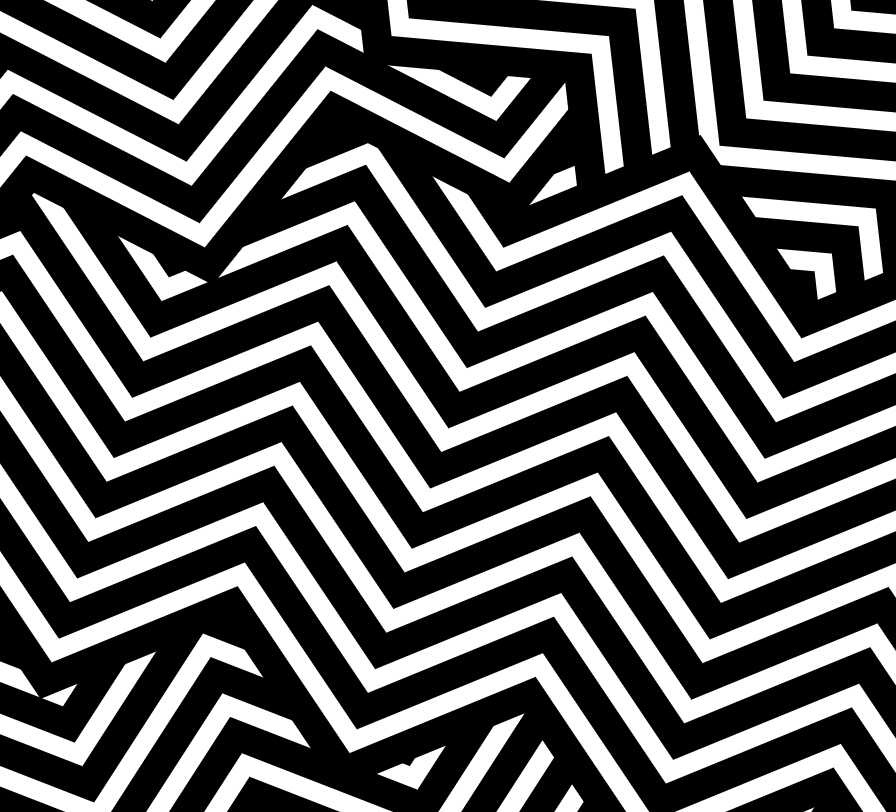
A Shadertoy shader for this pattern:

```glsl
// Draws overlapping fields of black and white zigzag stripes turned at different angles.

const float WAVE = 0.3835;   // length of one zigzag, in canvas heights
const float RISE = 0.1565;   // height from valley to peak
const float STEP = 0.0775;   // spacing of the stripes
const float WHITE = 0.393;   // white share of one step
const float GAP = 0.2;       // black margin kept inside a field's border

// Stripe count below the zigzag whose peak sits at apex
float zigzagLevel(vec2 p, vec2 apex, float degrees) {
    float a = radians(degrees);
    vec2 along = vec2(cos(a), sin(a));
    vec2 down = vec2(along.y, -along.x);
    vec2 q = p - apex;
    float wave = 2.0 * abs(fract(dot(q, along) / WAVE + 0.5) - 0.5);
    return (dot(q, down) - RISE * wave) / STEP;
}

// Coverage of the side above a limiting level
float above(float level, float limit, float soft) {
    return clamp(0.5 + (limit - level) / soft, 0.0, 1.0);
}

// White stripe starting at every whole level
float stripes(float level, float soft) {
    float fromCentre = abs(fract(level - 0.5 * WHITE + 0.5) - 0.5);
    return above(fromCentre, 0.5 * WHITE, soft);
}

// Stripes that stay black up to the field's lower border
float borderedStripes(float level, float border, float soft) {
    return stripes(min(level, border - GAP), soft);
}

void mainImage(out vec4 fragColor, in vec2 fragCoord) {
    vec2 p = fragCoord / iResolution.y;

    // One pixel measured in stripe levels
    float slope = 2.0 * RISE / WAVE;
    float soft = length(vec2(1.0, slope)) / (STEP * iResolution.y);

    // Levels of the four fields
    float centre = zigzagLevel(p, vec2(0.8491, 0.7888), -16.93);
    float upperLeft = zigzagLevel(p, vec2(0.4009, 0.9181), 12.0);
    float upperRight = zigzagLevel(p, vec2(0.7500, 0.9555), -44.3);
    float lower = zigzagLevel(p, vec2(0.2500, 0.2198), 18.0);

    // Lower field, then the broad central one, then the upper left one
    float ink = stripes(lower, soft);
    ink = mix(ink, borderedStripes(centre, 9.0, soft), above(centre, 9.0, soft));
    ink = mix(ink, borderedStripes(upperLeft, 1.0, soft), above(upperLeft, 1.0, soft));

    // Upper right field, cut short of the first full central stripe
    float cut = above(centre, WHITE - 1.0, soft);
    float cover = above(upperRight, 1.0, soft) * above(centre, -GAP, soft);
    ink = mix(ink, borderedStripes(upperRight, 1.0, soft) * cut, cover);

    fragColor = vec4(vec3(ink), 1.0);
}
```
